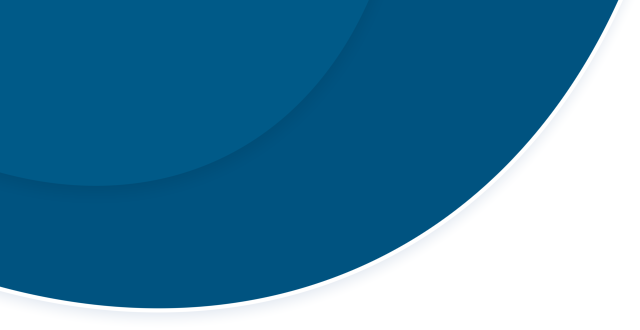
Give the GLSL for this background, as a Shadertoy shader.

```glsl
// Two nested blue bowls hanging from the upper left over a white ground.
// Each edge is one tilted conic, turned into an approximate distance;
// soft shadows come from the same distance, shifted downward.

#define OUTER_BASE vec2(0.480, 0.0657)
#define INNER_BASE vec2(0.290, 0.4369)
#define INNER_SCALE 0.59
#define RIM_WIDTH 0.0126
#define SHADOW_DROP vec2(0.0, 0.020)
#define SHADOW_BLUR 0.045
#define OUTER_BLUE vec3(0.0, 0.325, 0.502)
#define INNER_BLUE vec3(0.0, 0.353, 0.533)
#define DEEP_BLUE vec3(0.0, 0.296, 0.458)
#define MIST vec3(0.86, 0.89, 0.93)

// Distance to a bowl whose lowest point is base; negative inside.
float bowlDistance(vec2 p, vec2 base, float size) {
    const vec3 conic = vec3(0.3001, 0.1361, 0.1993);
    vec2 q = (p - base) / size;
    float value = dot(conic, vec3(q.x * q.x, q.x * q.y, q.y * q.y)) - q.y;
    vec2 slope = vec2(2.0 * conic.x * q.x + conic.y * q.y,
                      conic.y * q.x + 2.0 * conic.z * q.y - 1.0);
    return size * value / max(length(slope), 0.05);
}

// Smooth coverage of the region where d is negative.
float coverage(float d, float pixel) {
    return 1.0 - smoothstep(-0.7 * pixel, 0.7 * pixel, d);
}

// Blurred coverage of a bowl moved downward.
float bowlShadow(vec2 p, vec2 base, float size) {
    float d = bowlDistance(p + SHADOW_DROP, base, size);
    return 1.0 - smoothstep(-SHADOW_BLUR, SHADOW_BLUR, d);
}

void mainImage(out vec4 fragColor, in vec2 fragCoord) {
    vec2 p = fragCoord / iResolution.y;
    float pixel = 1.0 / iResolution.y;

    float outer = bowlDistance(p, OUTER_BASE, 1.0);
    float inner = bowlDistance(p, INNER_BASE, INNER_SCALE);

    // White ground with a pale shadow, then the white rim
    vec3 color = mix(vec3(1.0), MIST, bowlShadow(p, OUTER_BASE, 1.0));
    color = mix(color, vec3(1.0), coverage(outer - RIM_WIDTH, pixel));

    // Large bowl, darkened below the small one
    vec3 bowl = mix(OUTER_BLUE, DEEP_BLUE, bowlShadow(p, INNER_BASE, INNER_SCALE));
    bowl = mix(bowl, INNER_BLUE, coverage(inner, pixel));
    color = mix(color, bowl, coverage(outer, pixel));

    fragColor = vec4(color, 1.0);
}
```
